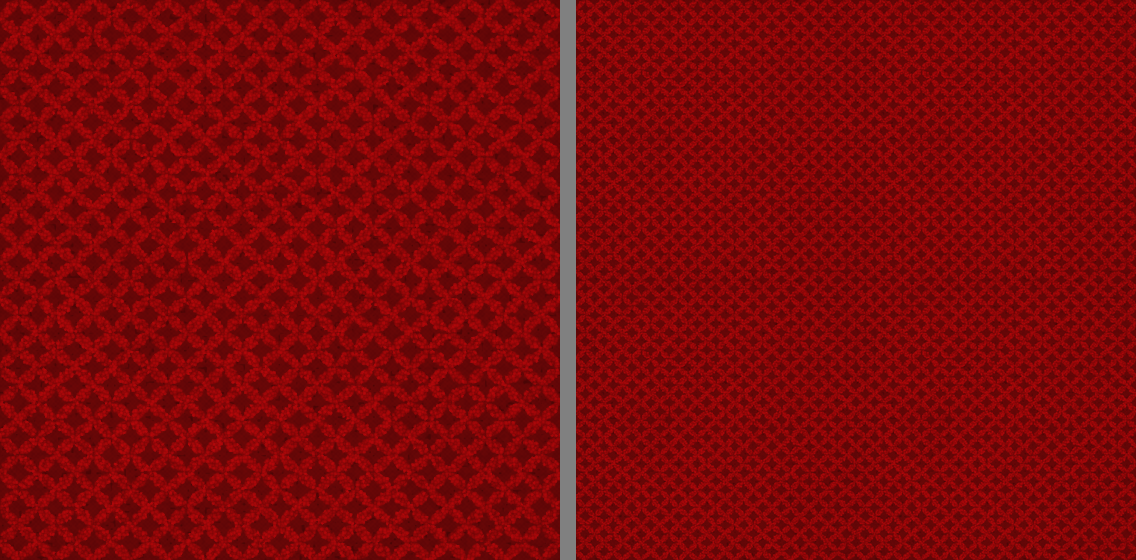
Left, the tile; right, the same tile 2 across and 2 down.
Reproduce this pattern procedurally as a Shadertoy shader.

```glsl
const vec2  REPEATS      = vec2(15.0, 16.0);   // lattice repeats across and down
const float TUFTS        = 190.0;              // pile tufts across the canvas
const float KNIT         = 128.0;              // ground stitches across the canvas
const float SPECKS       = 160.0;              // speck cells across the canvas
const float PETAL_RADIUS = 0.715;              // arc radius, in lattice cells
const float CLUMPING     = 0.55;               // how far tufts pull the petal edge
const float WEAR         = 0.07;               // strength of the broad shading
const int   SAMPLES      = 2;                  // supersamples per axis

const vec3 GROUND     = vec3(0.395, 0.026, 0.027);
const vec3 PILE_DARK  = vec3(0.430, 0.018, 0.020);
const vec3 PILE_LIGHT = vec3(0.705, 0.030, 0.040);

float hash(vec2 p) {
    return fract(sin(dot(p, vec2(127.1, 311.7))) * 43758.5453);
}

// Value noise that wraps after `period` cells
float noise(vec2 uv, float period) {
    vec2 p = uv * period;
    vec2 i = floor(p);
    vec2 f = p - i;
    f = f * f * (3.0 - 2.0 * f);
    vec2 a = mod(i, period);
    vec2 b = mod(i + 1.0, period);
    return mix(mix(hash(a), hash(vec2(b.x, a.y)), f.x),
               mix(hash(vec2(a.x, b.y)), hash(b), f.x), f.y);
}

// Nearest tuft: xy = its centre in canvas units, z = distance, w = random tone
vec4 nearestTuft(vec2 uv) {
    vec2 p = uv * TUFTS;
    vec2 cell = floor(p);
    vec4 best = vec4(0.0, 0.0, 9.0, 0.0);
    for (int y = -1; y <= 1; y++) {
        for (int x = -1; x <= 1; x++) {
            vec2 c = cell + vec2(x, y);
            vec2 id = mod(c, TUFTS);
            vec2 centre = c + vec2(hash(id), hash(id + 271.3));
            float d = length(p - centre);
            if (d < best.z) best = vec4(centre / TUFTS, d, hash(id + 83.7));
        }
    }
    return best;
}

// Overlapping circles on a diagonal lattice; positive inside the petals
float petalDepth(vec2 uv) {
    vec2 g = uv * REPEATS;
    vec2 p = vec2(g.x + g.y, g.x - g.y);
    p = abs(p - round(p));
    return PETAL_RADIUS - min(length(p - vec2(1.0, 0.0)), length(p - vec2(0.0, 1.0)));
}

// Flat dark ground with fine stitches and scattered specks
vec3 groundColor(vec2 uv) {
    vec2 stitch = sin(6.28318 * KNIT * uv);
    float grain = noise(uv, TUFTS) - 0.5;
    float speck = smoothstep(0.80, 0.94, noise(uv + 0.37, SPECKS));
    return GROUND * (1.0 + 0.03 * stitch.x * stitch.y + 0.09 * grain) * (1.0 - 0.22 * speck);
}

// Raised curly pile, lit at the tuft tops and dark in the gaps
vec3 pileColor(vec4 tuft) {
    float dome = 1.0 - smoothstep(0.1, 0.8, tuft.z);
    return mix(PILE_DARK, PILE_LIGHT, 0.6 * tuft.w + 0.4 * dome);
}

vec3 carpet(vec2 uv, float edge) {
    vec4 tuft = nearestTuft(uv);
    float depth = petalDepth(mix(uv, tuft.xy, CLUMPING));
    depth += 0.05 * (tuft.w - 0.5);
    float petal = smoothstep(-edge, edge, depth);
    vec3 color = mix(groundColor(uv), pileColor(tuft), petal);

    // Broad uneven shading
    float shade = 0.6 * noise(uv, 4.0) + 0.4 * noise(uv, 9.0);
    return color * (1.0 + WEAR * (shade - 0.5));
}

void mainImage(out vec4 fragColor, in vec2 fragCoord) {
    float edge = 0.7 * length(REPEATS) / iResolution.y;
    vec3 sum = vec3(0.0);
    for (int j = 0; j < SAMPLES; j++) {
        for (int i = 0; i < SAMPLES; i++) {
            vec2 offset = (vec2(i, j) + 0.5) / float(SAMPLES) - 0.5;
            sum += carpet((fragCoord + offset) / iResolution.xy, edge);
        }
    }
    fragColor = vec4(sum / float(SAMPLES * SAMPLES), 1.0);
}
```
